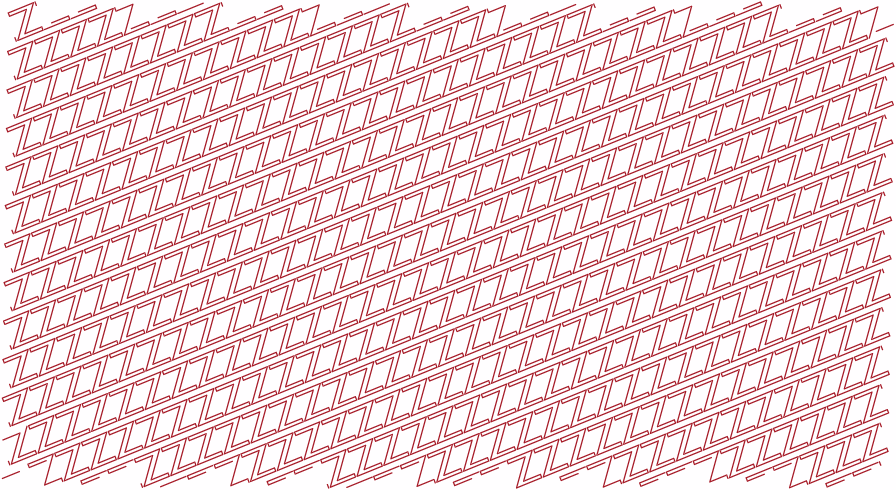
This pattern is drawn by a WebGL 2 fragment shader. Its source:

```glsl
#version 300 es
precision highp float;

uniform vec2 u_resolution;
out vec4 outColor;

const int CORNERS = 8;

float segmentDistance(vec2 p, vec2 a, vec2 b) {
  vec2 ab = b - a;
  float t = clamp(dot(p - a, ab) / dot(ab, ab), 0.0, 1.0);
  return length(p - a - t * ab);
}

bool insideCanvas(vec2 p, vec2 size) {
  return all(greaterThan(p, vec2(0.004))) && all(lessThan(p, size - 0.004));
}

// Corners of the Z outline in lattice units; the second half is the first turned by 180 degrees
vec2 zigCorner(int k) {
  vec2 topRight = vec2(0.564, 0.82);
  int m = k % 4;
  vec2 c = m == 0 ? vec2(0.0)
         : m == 1 ? vec2(0.94, 0.0)
         : m == 2 ? vec2(0.89, 0.1)
         : vec2(0.262, 0.1);
  return k < 4 ? c : topRight - c;
}

void main() {
  float pixel = 1.0 / u_resolution.y;
  vec2 size = u_resolution * pixel;
  vec2 p = gl_FragCoord.xy * pixel;

  // Oblique lattice: one step along a rising row, one step up to the next row
  mat2 lattice = mat2(0.05464, 0.02226, 0.0012, 0.0786);
  vec2 origin = vec2(0.6071, 0.511) - lattice * vec2(-0.376, 0.82);
  vec2 cell = floor(inverse(lattice) * (p - origin));

  // Nearest outline stroke among the overlapping cells
  float dist = 1.0;
  for (int j = 0; j < 2; j++) {
    for (int i = 0; i < 2; i++) {
      vec2 base = origin + lattice * (cell + vec2(i, j));
      vec2 start = base;
      for (int k = 0; k < CORNERS; k++) {
        vec2 end = base + lattice * zigCorner((k + 1) % CORNERS);
        // Strokes that would cross the border are left out
        if (insideCanvas(start, size) && insideCanvas(end, size)) {
          dist = min(dist, segmentDistance(p, start, end));
        }
        start = end;
      }
    }
  }

  // Antialiased thin line, limited to its true pixel coverage
  float lineWidth = 0.0026;
  float ink = clamp((0.5 * lineWidth - dist) / pixel + 0.5, 0.0, min(1.0, lineWidth / pixel));

  vec3 paper = vec3(1.0, 0.995, 1.0);
  vec3 crimson = vec3(0.65, 0.1, 0.15);
  outColor = vec4(mix(paper, crimson, ink), 1.0);
}
```
